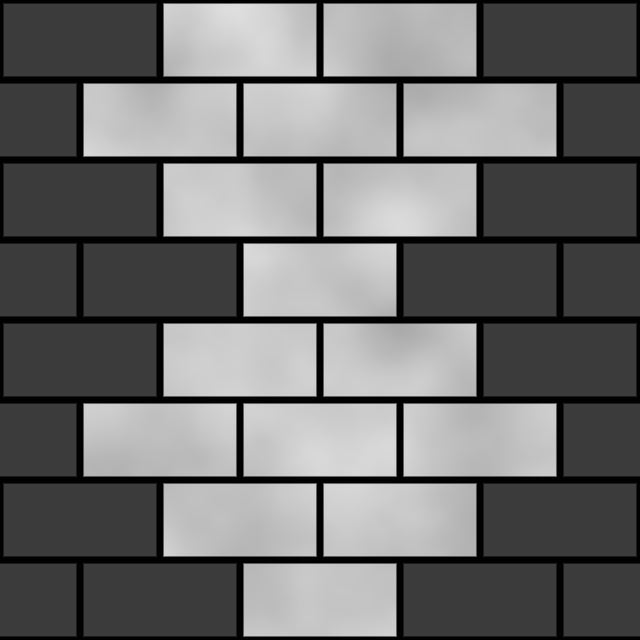
A Shadertoy shader for this pattern:

```glsl
// A brick wall with black joints: pale clouded bricks form stacked diamonds between dark bricks.

float hash(vec2 p) {
    return fract(sin(dot(p, vec2(12.9898, 78.233))) * 43758.5453);
}

float valueNoise(vec2 p) {
    vec2 cell = floor(p);
    vec2 f = fract(p);
    f = f * f * (3.0 - 2.0 * f);
    float low = mix(hash(cell), hash(cell + vec2(1.0, 0.0)), f.x);
    float high = mix(hash(cell + vec2(0.0, 1.0)), hash(cell + vec2(1.0)), f.x);
    return mix(low, high, f.y);
}

// Soft clouds, mostly broad with a faint finer grain
float clouds(vec2 p) {
    float sum = 0.0, weight = 0.7, total = 0.0;
    for (int i = 0; i < 4; i++) {
        sum += weight * valueNoise(p);
        total += weight;
        p = p * 2.0 + 7.3;
        weight *= 0.3;
    }
    return sum / total;
}

void mainImage(out vec4 fragColor, in vec2 fragCoord) {
    vec2 uv = fragCoord / iResolution.xy;
    vec2 grid = vec2(4.0, 8.0);

    // Running bond: every other course is shifted by half a brick
    vec2 p = uv * grid;
    float row = floor(p.y);
    float shift = 0.5 * (1.0 - mod(row, 2.0));
    p.x += shift;
    float brickCenter = floor(p.x) + 0.5 - shift;

    // Distance to the nearest joint, in canvas units
    vec2 toJoint = (0.5 - abs(fract(p) - 0.5)) / grid;
    float pixel = 1.0 / min(iResolution.x, iResolution.y);
    float edge = min(toJoint.x, toJoint.y) - 0.0055;
    float brickMask = smoothstep(-0.5 * pixel, 0.5 * pixel, edge);

    // The pale band widens and narrows every four courses
    float halfWidth = 1.0 - 0.5 * abs(mod(row, 4.0) - 2.0);
    float pale = step(abs(brickCenter - 2.0), halfWidth + 0.1);

    float paleShade = 0.645 + 0.25 * clouds(uv * 8.0);
    float shade = mix(0.23, paleShade, pale);
    fragColor = vec4(vec3(mix(0.005, shade, brickMask)), 1.0);
}
```
